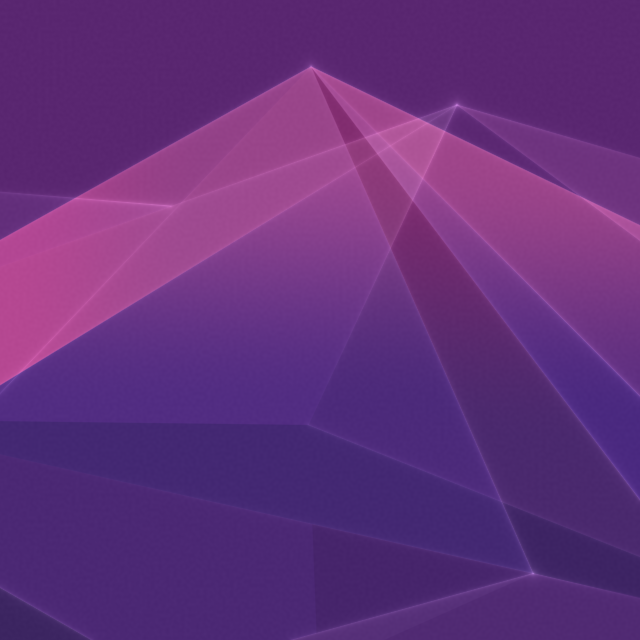
This background is drawn by a three.js fragment shader. Its source:

```glsl
// Translucent low-poly mountain in pink and violet under a flat purple sky.
// Facets are half-plane masks meeting at shared vertices, painted in layers;
// thin glowing segments light the creases, and gradient noise adds grain.
varying vec2 vUv;

vec2 gradientAt(vec2 cell) {
  float angle = 6.2832 * fract(sin(dot(cell, vec2(127.1, 311.7))) * 43758.5);
  return vec2(cos(angle), sin(angle));
}

float gradientNoise(vec2 p) {
  vec2 i = floor(p), f = fract(p);
  vec2 u = f * f * (3.0 - 2.0 * f), e = vec2(1.0, 0.0);
  float low = mix(dot(gradientAt(i), f), dot(gradientAt(i + e), f - e), u.x);
  float high = mix(dot(gradientAt(i + e.yx), f - e.yx),
                   dot(gradientAt(i + 1.0), f - 1.0), u.x);
  return mix(low, high, u.y);
}

// Soft mask of the half-plane to the left of the ray from a to b
float leftOf(vec2 p, vec2 a, vec2 b) {
  vec2 d = normalize(b - a), v = p - a;
  return smoothstep(-0.0013, 0.0013, d.x * v.y - d.y * v.x);
}

// Crease light whose strength runs from s0 at a to s1 at b
float crease(vec2 p, vec2 a, vec2 b, float s0, float s1) {
  vec2 d = b - a;
  float h = clamp(dot(p - a, d) / dot(d, d), 0.0, 1.0);
  float dist = length(p - a - d * h);
  return mix(s0, s1, h) * (0.65 * exp(-dist / 0.0015) + 0.35 * exp(-dist / 0.007));
}

void main() {
  vec2 p = vUv;

  // Shared vertices
  vec2 peak = vec2(0.486, 0.896), shoulder = vec2(0.714, 0.836);
  vec2 leftTip = vec2(0.267, 0.678), hub = vec2(0.482, 0.336);
  vec2 foot = vec2(0.833, 0.104);
  vec2 ridgeL = vec2(0.0, 0.625), ridgeR = vec2(1.0, 0.648);
  vec2 bandTop = vec2(0.0, 0.583), bandLow = vec2(0.0, 0.398);
  vec2 foldL = vec2(0.0, 0.385), foldR = vec2(1.0, 0.381);
  vec2 bladeR = vec2(1.0, 0.219), hubR = vec2(1.0, 0.13);

  // Half-planes used by several facets
  float underTop = leftOf(p, shoulder, bandTop);
  float underLow = leftOf(p, shoulder, bandLow);
  float eastSide = leftOf(p, peak, foot);
  float eastOfHub = leftOf(p, shoulder, hub);
  float pastBlade = leftOf(p, peak, bladeR);

  // Central face, shaded on its right
  vec3 body = mix(vec3(0.32, 0.175, 0.51), vec3(0.63, 0.29, 0.57), smoothstep(0.36, 0.8, p.y));
  body *= mix(vec3(1.0), vec3(0.93, 0.94, 0.94), eastOfHub);

  // Pink facets of the left slope
  vec3 pink = mix(vec3(0.71, 0.28, 0.57), vec3(0.62, 0.29, 0.565), smoothstep(0.0, 0.32, p.x));
  pink -= vec3(0.02, 0.02, 0.025) * (1.0 - underTop);
  pink -= vec3(0.025, 0.015, 0.01) * (1.0 - underTop) * (1.0 - leftOf(p, peak, foldL));
  body = mix(body, pink, 1.0 - underLow);

  // Right slope: dark blade, violet strip, outer face
  vec3 blade = mix(vec3(0.29, 0.16, 0.43), vec3(0.5, 0.17, 0.43), smoothstep(0.3, 0.78, p.y));
  vec3 strip = mix(vec3(0.29, 0.16, 0.5), vec3(0.62, 0.28, 0.56), smoothstep(0.34, 0.82, p.y));
  vec3 outer = mix(vec3(0.36, 0.18, 0.5), vec3(0.62, 0.27, 0.54), smoothstep(0.36, 0.76, p.y));
  vec3 east = mix(mix(blade, strip, pastBlade), outer, leftOf(p, peak, foldR));
  body = mix(body, east, eastSide);

  // Dark lower facets
  float lower = leftOf(p, hub, vec2(0.0, 0.342)) * leftOf(p, hubR, hub);
  vec3 base = mix(vec3(0.265, 0.157, 0.45), vec3(0.24, 0.14, 0.39), eastSide);
  body = mix(body, base, lower);
  float apron = leftOf(p, foot, vec2(0.0, 0.29));
  vec3 apronColor = mix(vec3(0.295, 0.157, 0.455), vec3(0.275, 0.143, 0.42),
                        leftOf(p, hub, vec2(0.495, 0.0)));
  body = mix(body, apronColor, apron);
  float floorMask = leftOf(p, vec2(1.0, 0.065), foot) * leftOf(p, foot, vec2(0.456, 0.0));
  body = mix(body, vec3(0.315, 0.165, 0.45), floorMask);
  body += 0.02 * floorMask * (1.0 - leftOf(p, foot, vec2(0.6, 0.0)));
  body = mix(body, vec3(0.235, 0.145, 0.38), leftOf(p, vec2(0.143, 0.0), vec2(0.0, 0.082)));

  // Sky behind the main silhouette
  float mountain = leftOf(p, peak, ridgeL) * leftOf(p, ridgeR, peak);
  vec3 color = mix(vec3(0.35, 0.15, 0.44), body, mountain);

  // Translucent sheets crossing the ridges
  float leftSheet = leftOf(p, leftTip, vec2(0.0, 0.70)) * (1.0 - leftOf(p, leftTip, bandTop));
  float rightSheet = leftOf(p, vec2(1.0, 0.753), shoulder) * leftOf(p, shoulder, vec2(1.0, 0.624));
  float tipSheet = underTop * (1.0 - eastOfHub) * eastSide;
  color += vec3(0.035, 0.03, 0.04) * leftSheet;
  color += vec3(0.08, 0.05, 0.055) * rightSheet;
  color += vec3(0.055, 0.055, 0.045) * tipSheet;

  // Glowing creases
  float light = crease(p, peak, ridgeL, 0.5, 0.25) + crease(p, peak, ridgeR, 0.5, 0.3);
  light += crease(p, shoulder, bandTop, 0.5, 0.05) + crease(p, shoulder, bandLow, 0.3, 0.3);
  light += crease(p, peak, foldL, 0.0, 0.4) + crease(p, peak, foot, 0.1, 0.55);
  light += crease(p, peak, bladeR, 0.1, 0.6) + crease(p, peak, foldR, 0.2, 0.65);
  light += crease(p, shoulder, hub, 0.5, 0.04) + crease(p, leftTip, vec2(0.0, 0.70), 0.7, 0.25);
  light += crease(p, shoulder, vec2(1.0, 0.753), 0.5, 0.2);
  light += crease(p, shoulder, vec2(1.0, 0.624), 0.3, 0.3);
  light += crease(p, hub, hubR, 0.3, 0.2) + crease(p, foot, vec2(0.0, 0.29), 0.3, 0.05);
  light += crease(p, foot, vec2(0.456, 0.0), 0.5, 0.4) + crease(p, foot, vec2(1.0, 0.065), 0.5, 0.2);
  light += crease(p, vec2(0.0, 0.082), vec2(0.143, 0.0), 0.5, 0.4);
  color += vec3(0.25, 0.2, 0.25) * light;

  // Fine grain
  color += 0.012 * gradientNoise(p * 170.0);
  gl_FragColor = vec4(color, 1.0);
}
```
